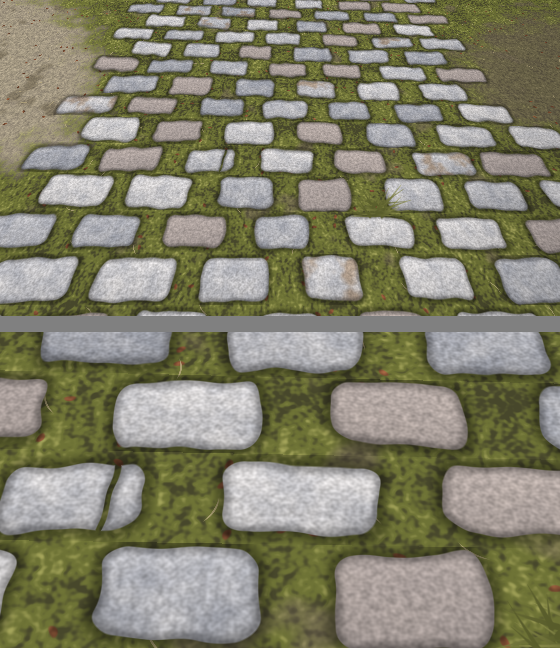
Top, the full canvas; bottom, a detail of the centre.
Write a Shadertoy shader that draws this texture.

```glsl
// Sunlit path of staggered granite setts in mossy grass, receding in perspective.

// Layout, in canvas heights
const float HORIZON = 1.694;      // height of the vanishing line
const float CENTRE_X = 0.903;     // where the path runs to
const float PITCH = 0.2015;       // stone spacing per unit of depth
const float ROW_SCALE = 15.27;    // row = ROW_SCALE / depth - ROW_OFFSET
const float ROW_OFFSET = 9.70;
const float ROW_TILT = 0.015;     // slant of the far rows
const float PATH_HALF = 3.2;      // half width of the path, in stones
const vec2 SPLIT_STONE = vec2(-1.0, 3.0);
const vec2 TUFT = vec2(1.195, 0.335);
const int BLADES = 34;

// Colours
const vec3 STONE_MID = vec3(0.60, 0.61, 0.645);
const vec3 STONE_LIGHT = vec3(0.83, 0.82, 0.82);
const vec3 STONE_PINK = vec3(0.67, 0.61, 0.58);
const vec3 RUST = vec3(0.58, 0.47, 0.36);
const vec3 GRASS_DARK = vec3(0.28, 0.28, 0.17);
const vec3 GRASS = vec3(0.43, 0.45, 0.21);
const vec3 GRASS_LIGHT = vec3(0.65, 0.65, 0.36);
const vec3 SOIL_SUN = vec3(0.66, 0.61, 0.54);
const vec3 SOIL_SHADE = vec3(0.44, 0.40, 0.32);
const vec3 LEAF = vec3(0.47, 0.29, 0.19);
const vec3 STRAW = vec3(0.72, 0.66, 0.50);

vec2 hash2(vec2 p) {
    vec3 h = fract(p.xyx * vec3(0.1031, 0.1030, 0.0973));
    h += dot(h, h.yzx + 33.33);
    return fract((h.xx + h.yz) * h.zy);
}

float corner(vec2 cell, vec2 f) {
    float a = 6.2832 * hash2(cell).x;
    return dot(vec2(cos(a), sin(a)), f);
}

// Gradient noise, about -0.7 to 0.7
float noise(vec2 p) {
    vec2 i = floor(p), f = p - i, w = f * f * (3.0 - 2.0 * f);
    vec2 e = vec2(1.0, 0.0);
    return mix(mix(corner(i, f), corner(i + e, f - e), w.x),
               mix(corner(i + e.yx, f - e.yx), corner(i + 1.0, f - 1.0), w.x), w.y);
}

float fbm(vec2 p) {
    return noise(p) + 0.5 * noise(p * 2.1 + 17.0) + 0.25 * noise(p * 4.3 + 31.0);
}

float roundBox(vec2 p, vec2 halfSize, float r) {
    vec2 e = abs(p) - halfSize + r;
    return length(max(e, 0.0)) + min(max(e.x, e.y), 0.0) - r;
}

// Coverage of randomly turned flecks, one at most per cell
float flecks(vec2 p, float chance, vec2 size) {
    vec2 cell = floor(p), h = hash2(cell + 71.0), k = hash2(cell + 133.0);
    vec2 f = p - cell - 0.35 - 0.3 * h;
    float a = 6.2832 * k.x, c = cos(a), s = sin(a);
    f = vec2(c * f.x + s * f.y, c * f.y - s * f.x);
    f.y += 0.6 * f.x * f.x;
    return step(k.y, chance) * (1.0 - smoothstep(0.6, 1.1, length(f / size)));
}

vec3 groundColor(vec2 pos, vec2 q) {
    float blades = noise(vec2(q.x * 11.0 + 2.0 * noise(q * 3.0), q.y * 7.0))
                 + 0.8 * noise(q * 19.0 + 5.0);
    float patches = fbm(q * 1.3 + 9.0);
    float t = 0.5 + 0.75 * blades + 0.55 * patches;
    vec3 col = mix(GRASS_DARK, GRASS, smoothstep(0.0, 0.6, t));
    col = mix(col, GRASS_LIGHT, smoothstep(0.6, 1.35, t));

    // Bare soil on both verges and in a few worn spots
    float ragged = 0.35 * patches + 0.15 * blades;
    float left = length((pos - vec2(0.02, 0.77)) / vec2(0.30, 0.30)) + ragged;
    float right = length((pos - vec2(1.70, 0.77)) / vec2(0.26, 0.20)) + ragged;
    vec3 grit = vec3(1.0 + 0.22 * blades + 0.12 * noise(q * 31.0));
    col = mix(col, SOIL_SUN * grit, 0.9 * (1.0 - smoothstep(0.7, 1.15, left)));
    col = mix(col, SOIL_SHADE * grit, 0.8 * (1.0 - smoothstep(0.6, 1.2, right)));
    col = mix(col, SOIL_SHADE * grit, 0.7 * smoothstep(0.25, 0.6, fbm(q * 0.9 + 50.0)));

    col = mix(col, LEAF * (1.0 + blades * 0.5), flecks(q * 4.0, 0.09, vec2(0.26, 0.15)));
    return mix(col, STRAW, 0.8 * flecks(q * 2.3 + 20.0, 0.14, vec2(0.34, 0.025)));
}

vec3 stoneColor(vec2 id, vec2 q, float height, float inset) {
    vec2 h = hash2(id + 211.0);
    float grain = noise(q * 15.0) + 0.9 * noise(q * 29.0 + 3.0);
    float tone = clamp(0.1 + 0.8 * h.x + 0.5 * fbm(q * 3.0 + id), 0.0, 1.0);
    vec3 col = mix(STONE_MID, STONE_LIGHT, tone);
    col = mix(col, STONE_PINK, 0.75 * step(0.82, h.y));
    col = mix(col, RUST, 0.6 * step(h.y, 0.10) * smoothstep(-0.1, 0.5, fbm(q * 2.0)));
    col *= 1.0 + 0.17 * grain + 0.06 * height;
    return col * mix(0.68, 1.0, smoothstep(0.0, 1.0, inset));
}

// A fan of grass blades growing from one root
vec3 addTuft(vec3 col, vec2 pos, float px) {
    for (int i = 0; i < BLADES; i++) {
        vec2 h = hash2(vec2(float(i), 5.0)), k = hash2(vec2(float(i), 19.0));
        float a = mix(-0.3, 3.44, h.x);
        vec2 tip = mix(0.04, 0.10, h.y) * vec2(cos(a), 0.85 * sin(a));
        vec2 p = pos - TUFT - 0.05 * (k - 0.5);
        float t = clamp(dot(p, tip) / dot(tip, tip), 0.0, 1.0);
        float d = length(p - tip * t) - 0.0035 * (1.0 - t);
        col = mix(col, mix(GRASS * 0.8, GRASS_LIGHT, k.x * t), 1.0 - smoothstep(-px, px, d));
    }
    return col;
}

void mainImage(out vec4 fragColor, in vec2 fragCoord) {
    float px = 1.0 / iResolution.y;
    vec2 pos = fragCoord * px;

    // Ground plane: u counts stones across, v counts rows away
    float depth = HORIZON - pos.y, pitch = PITCH * depth;
    float rowHeight = depth * depth / ROW_SCALE;
    float u = (pos.x - CENTRE_X) / pitch;
    float v = ROW_SCALE / depth - ROW_OFFSET;
    v += ROW_TILT * max(v, 0.0) * u;
    vec2 q = vec2(2.0 * u, v);

    // Nearest stone; even rows are shifted by half a stone
    float row = floor(v + 0.5), odd = mod(row, 2.0), shift = 0.5 - 0.5 * odd;
    vec2 id = vec2(floor(u - shift + 0.5) + shift, row);
    vec2 h = hash2(id * 2.0 + 40.0), k = hash2(id * 2.0 + 87.0);
    vec2 p = (vec2(u, v) - id - vec2(0.10, 0.06) * (h - 0.5)) * vec2(pitch, rowHeight);
    p += pitch * 0.035 * vec2(noise(q * 2.6 + id), noise(q * 2.6 + 40.0));
    p.y += 0.10 * (h.y - 0.5) * p.x;
    vec2 halfSize = vec2(0.31 + 0.03 * max(-id.x, 0.0) + 0.02 * max(id.x, 0.0) + 0.07 * (k.x - 0.5),
                         mix(0.425, 0.375, odd) + 0.05 * (k.y - 0.5)) * vec2(pitch, rowHeight);
    float d = roundBox(p, halfSize, min(0.09 * pitch, 0.6 * halfSize.y));
    if (distance(id, SPLIT_STONE) < 0.1)
        d = max(d, 0.014 * pitch - abs(p.x - 0.16 * pitch - 0.12 * p.y));
    bool laid = abs(id.x) < PATH_HALF || (id.x > 0.0 && id.x < 3.6 && row < 5.0);
    if (!laid) d = pitch;

    // Ground darkens beside the stones
    vec3 col = groundColor(pos, q) * mix(0.62, 1.0, smoothstep(0.0, 0.07 * pitch, d));
    vec3 stone = stoneColor(id, q, p.y / halfSize.y, -d / (0.05 * pitch));
    col = mix(stone, col, smoothstep(-px, px, d));
    col = addTuft(col, pos, px);
    col *= 1.0 - 0.10 * smoothstep(1.25, 1.78, pos.x);
    fragColor = vec4(clamp(col, 0.0, 1.0), 1.0);
}
```
